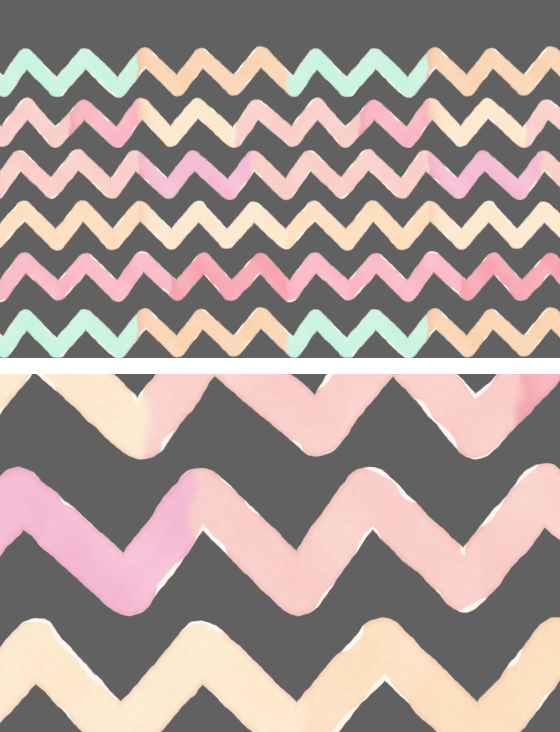
Top: the whole. Bottom: its middle third, enlarged.
A WebGL 2 fragment shader for this pattern:

```glsl
#version 300 es
precision highp float;

uniform vec2 u_resolution;
out vec4 outColor;

const float TAU = 6.2831853;

// Layout: lengths are in tile widths, y runs downward
const float TILE_WIDTH = 0.518;   // share of the canvas width
const float TILE_HEIGHT = 0.8995;
const float TOP_MARGIN = 0.151;
const float FIRST_ROW = 0.097;
const float ROW_STEP = 0.1764;
const float AMPLITUDE = 0.0555;
const float HALF_WIDTH = 0.0292;
const float FIRST_CREST = 0.092;
const float VERTEX_STEP = 0.1;    // ten vertices per tile

const vec3 GROUND = vec3(0.38);
const vec3 PAPER = vec3(1.0, 0.97, 0.93);
const vec3 MINT = vec3(0.78, 0.96, 0.88);
const vec3 PEACH = vec3(0.98, 0.83, 0.69);
const vec3 CREAM = vec3(0.99, 0.91, 0.80);
const vec3 SAND = vec3(0.99, 0.87, 0.74);
const vec3 BLUSH = vec3(0.98, 0.80, 0.78);
const vec3 PINK = vec3(0.98, 0.71, 0.76);
const vec3 ROSE = vec3(0.97, 0.64, 0.69);
const vec3 ORCHID = vec3(0.96, 0.72, 0.83);

vec2 hash2(vec2 p) {
  return fract(sin(vec2(dot(p, vec2(127.1, 311.7)), dot(p, vec2(269.5, 183.3)))) * 43758.5);
}

// Layered sines, seamless across a tile for whole frequencies
float ripple(vec2 p, float frequency) {
  vec2 a = TAU * frequency * p;
  return 0.5 * sin(a.x + 1.7 * sin(0.8 * a.y))
       + 0.3 * sin(2.0 * a.x - 1.3 * a.y + 2.0)
       + 0.2 * sin(3.0 * a.x + 2.1 * a.y);
}

// Distance to the nearest cell point, wrapping in x
float cellular(vec2 p, float cells) {
  vec2 g = p * cells, id = floor(g);
  float nearest = 2.0;
  for (int y = -1; y <= 1; y++)
    for (int x = -1; x <= 1; x++) {
      vec2 c = id + vec2(x, y);
      vec2 point = c + hash2(vec2(mod(c.x, cells), c.y));
      nearest = min(nearest, distance(g, point));
    }
  return nearest;
}

float segmentDistance(vec2 p, vec2 a, vec2 b) {
  vec2 pa = p - a, ba = b - a;
  return length(pa - ba * clamp(dot(pa, ba) / dot(ba, ba), 0.0, 1.0));
}

// Even vertices are crests, odd ones valleys, each placed a little by hand
vec2 zigzagVertex(float row, float index) {
  float valley = mod(index, 2.0);
  vec2 jitter = hash2(vec2(mod(index, 10.0) + 3.0, row + 7.0)) - 0.5;
  float shift = -0.025 * max(0.0, 1.0 - 0.6 * abs(row - 2.3));
  float x = FIRST_CREST + VERTEX_STEP * index + 0.012 * valley + shift;
  float y = FIRST_ROW + ROW_STEP * row + AMPLITUDE * (2.0 * valley - 1.0);
  return vec2(x, y) + jitter * vec2(0.02, 0.008);
}

float zigzagDistance(vec2 p, float row) {
  float start = floor((p.x - FIRST_CREST) / VERTEX_STEP);
  float d = 1.0;
  for (float k = -2.0; k <= 2.0; k++)
    d = min(d, segmentDistance(p, zigzagVertex(row, start + k), zigzagVertex(row, start + k + 1.0)));
  return d;
}

// Lays one colour over another between two x positions, pooling at its start
vec3 wash(vec3 base, vec3 over, float from, float to, float x) {
  float cover = smoothstep(-0.008, 0.008, x - from) * (1.0 - smoothstep(-0.008, 0.008, x - to));
  float pool = cover * exp(-45.0 * max(x - from, 0.0));
  return mix(base, over, cover) * (1.0 - pool * vec3(0.03, 0.12, 0.12));
}

vec3 rowColor(float row, float x) {
  if (row < 0.5) return wash(MINT, PEACH, 0.475, 0.99, x);
  if (row < 1.5) return wash(wash(BLUSH, PINK, 0.24, 0.48, x), CREAM, 0.48, 0.81, x);
  if (row < 2.5) return wash(BLUSH, ORCHID, 0.48, 0.865, x);
  if (row < 3.5) return wash(SAND, CREAM, 0.48, 0.99, x);
  return wash(PINK, ROSE, 0.59, 0.99, x);
}

void main() {
  vec2 canvas = vec2(gl_FragCoord.x, u_resolution.y - gl_FragCoord.y) / u_resolution.x;
  vec2 p = (canvas - vec2(0.0, TOP_MARGIN * TILE_WIDTH)) / TILE_WIDTH;
  float pixel = 1.0 / (u_resolution.x * TILE_WIDTH);
  vec2 tile = vec2(fract(p.x), mod(p.y, TILE_HEIGHT));

  // Nearest stroke, with a hand-drawn wobble
  vec2 drawn = tile + 0.0022 * vec2(ripple(tile, 7.0), ripple(tile.yx + 0.3, 9.0) * sin(TAU * tile.x));
  float d = 1.0, row = 0.0;
  for (float r = 0.0; r < 5.0; r++) {
    float rowDistance = zigzagDistance(drawn, r);
    if (rowDistance < d) { d = rowDistance; row = r; }
  }
  d += 0.0007 * ripple(tile, 31.0) - HALF_WIDTH;

  // Pigment: broad blooms, mottling, paper grain and darker rims
  float bloom = ripple(tile, 4.0);
  float mottle = cellular(tile, 30.0) - 0.5;
  float grain = cellular(tile + vec2(0.0, 0.4 * sin(TAU * tile.x) / TAU), 110.0) - 0.5;
  vec3 paint = rowColor(row, fract(tile.x + 0.006 * ripple(tile, 11.0)));
  paint = mix(paint, PAPER, 0.10 + 0.12 * bloom - 0.06 * mottle);
  paint *= 1.0 + 0.02 * grain - vec3(0.02, 0.06, 0.06) * smoothstep(-0.007, -0.001, d);

  // Bare paper slivers along parts of the rim
  float sliver = 0.006 * smoothstep(0.15, 0.8, ripple(tile + 0.17, 6.0));
  float painted = 1.0 - smoothstep(-pixel, pixel, d + sliver);
  float paper = (1.0 - smoothstep(-pixel, pixel, d)) * step(0.0, p.y);
  outColor = vec4(mix(GROUND, mix(PAPER, paint, painted), paper), 1.0);
}
```
